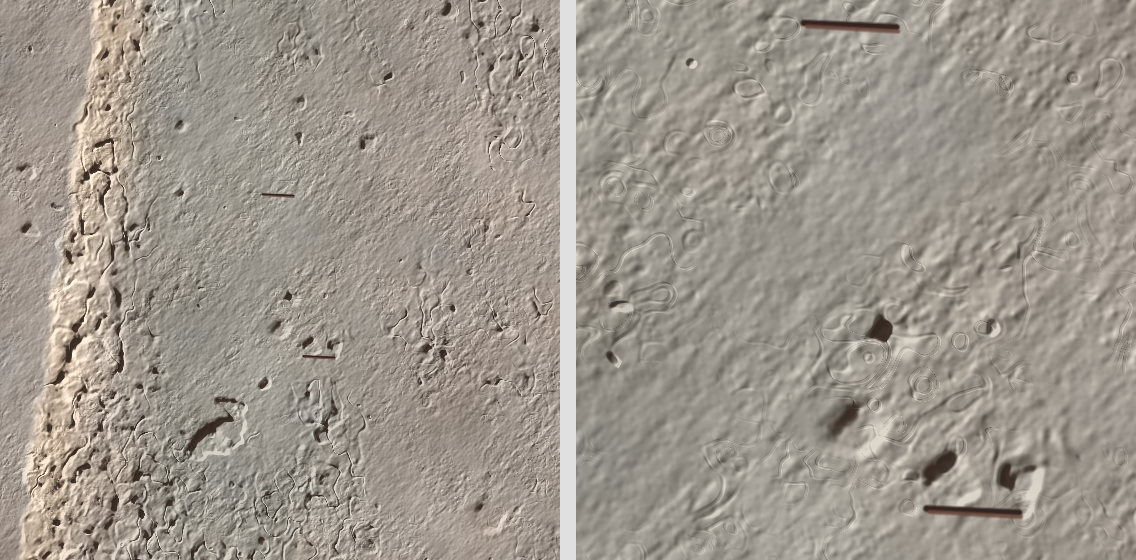
Left, the full canvas; right, a detail of the centre.
Give the GLSL for this texture, as a Shadertoy shader.

```glsl
vec2 hash2(vec2 c) {
    vec3 q = fract(c.xyx * vec3(.1031, .1030, .0973));
    q += dot(q, q.yzx + 33.33);
    return fract((q.xx + q.yz) * q.zy);
}

// Cellular noise: one soft bump or dent per cell
float lumps(vec2 p) {
    float sum = 0.;
    for (int y = -1; y <= 1; y++)
    for (int x = -1; x <= 1; x++) {
        vec2 cell = floor(p) + vec2(x, y);
        vec2 d = p - cell - hash2(cell);
        sum += (hash2(cell + 57.).x * 2. - 1.) * exp(-5. * dot(d, d));
    }
    return sum;
}

// Sharp winding grooves along the zero lines of the noise
float grooves(vec2 p, float width) {
    return 1. - smoothstep(0., width, abs(lumps(p) + .04));
}

// Scattered round holes, a share of the cells holding one
float pits(vec2 p, float share) {
    float depth = 0.;
    for (int y = -1; y <= 1; y++)
    for (int x = -1; x <= 1; x++) {
        vec2 cell = floor(p) + vec2(x, y);
        vec2 rnd = hash2(cell + 19.);
        float r = .1 + .16 * rnd.y;
        float d = length(p - cell - hash2(cell));
        depth = max(depth, step(rnd.x, share) * (1. - smoothstep(.4 * r, r, d)));
    }
    return depth;
}

float segment(vec2 p, vec2 a, vec2 b) {
    vec2 ab = b - a;
    return length(p - a - ab * clamp(dot(p - a, ab) / dot(ab, ab), 0., 1.));
}

// Broken plaster strip: x = lit left shoulder, y = coverage
vec2 strip(vec2 p) {
    float left = .03 + .145 * p.y + .006 * sin(p.y * 23.) + .004 * sin(p.y * 61. + 1.);
    float right = .265 + .015 * sin(p.y * 17. + 2.) + .01 * sin(p.y * 43.);
    float rise = smoothstep(left - .01, left + .012, p.x);
    float shoulder = rise * (1. - smoothstep(left + .03, left + .13, p.x));
    return vec2(shoulder, rise * (1. - smoothstep(right - .1, right + .05, p.x)));
}

// Rough patches, denser near the foot and in upright streaks
float patches(vec2 p) {
    float foot = (1. - smoothstep(0., .25, p.y)) * (1. - smoothstep(.6, .8, p.x));
    float streak = .22 * sin(p.x * 21. - 11.5 + .6 * sin(p.y * 7.));
    float n = lumps(p * vec2(8., 4.5) + 3.) + .6 * lumps(p * 17.) + streak + .4 * foot;
    return smoothstep(0., .65, n) * smoothstep(.17, .24, p.x);
}

float height(vec2 p) {
    vec2 warp = vec2(lumps(p * 48.), lumps(p * 48. + 9.3));
    vec2 q = p + .008 * warp;
    vec2 band = strip(q);
    float patchy = patches(p);
    float rough = .1 + .7 * band.y + .6 * patchy * (1. - band.y);

    // Slanted trowel grain, worn smooth in places
    vec2 slant = vec2(p.x + p.y, p.x - p.y) * .707;
    float worn = smoothstep(-.35, .4, lumps(p * 11. + 6.) + .6 * lumps(p * 29.));
    float grain = .22 * lumps(slant * vec2(42., 88.)) + .17 * lumps(slant * vec2(105., 190.))
                + .09 * lumps(p * 250.);
    float h = grain * mix(.5, 1.05, worn);
    h -= .13 * worn * grooves(slant * vec2(22., 42.) + 2. * warp, .07);

    // Crumbled lumps, split by deep grooves that follow the strip
    vec2 lean = vec2(q.x - .145 * q.y, q.y);
    h += rough * (.8 * lumps(q * vec2(56., 40.)) + .6 * lumps(q * vec2(105., 88.)));
    h += band.y * (1.1 + .7 * lumps(lean * vec2(33., 18.) + 5.));
    h -= .65 * band.y * grooves(lean * vec2(34., 17.) + 2., .12);
    h -= .45 * patchy * grooves(q * vec2(40., 28.) + 8., .1);

    // Holes from small to large, then one torn hollow
    h -= .5 * pits(q * 32., .03 + .14 * patchy);
    h -= .75 * pits(q * 14. + 4., .09);
    h -= .85 * pits(q * 7. + 2., .08);
    vec2 torn = p + .022 * warp + .006 * lumps(p * 90.);
    float gap = min(segment(torn, vec2(.35, .2), vec2(.41, .225)),
                    segment(torn, vec2(.4, .22), vec2(.415, .265)));
    h -= 1.3 * (1. - smoothstep(.014, .028, gap));
    h -= .9 * (1. - smoothstep(.006, .02, length(torn - vec2(.52, .47))));
    return h;
}

void mainImage(out vec4 fragColor, in vec2 fragCoord) {
    vec2 p = fragCoord / iResolution.y;
    vec2 toLight = vec2(-.8, .6);
    float h = height(p);
    float slope = h - height(p + toLight * .0022);
    float shade = smoothstep(.42, .85, height(p + toLight * .012) - h);
    vec2 band = strip(p);

    // Greyer middle, rosier sides, cloudy stains, pale strip
    float middle = smoothstep(.18, .32, p.x) * (1. - smoothstep(.45, .85, p.x));
    vec3 plaster = mix(vec3(.63, .587, .55), vec3(.6, .582, .547), middle);
    plaster += .045 * lumps(p * 5.) + .035 * lumps(p * vec2(14., 10.)) + .025 * lumps(p * 34.);
    plaster += vec3(.01, 0., -.008) * lumps(p * 9. + 7.) - .01 * patches(p);
    plaster += vec3(.09, .065, .035) * band.x + vec3(.03, .025, .015) * band.y;

    vec3 color = plaster + vec3(1.05, 1.04, 1.01) * clamp(slope, -.3, .23);
    color = mix(color, vec3(.19, .14, .11), .9 * shade);

    // Two rusty staples, each with a thin shadow
    for (int i = 0; i < 2; i++) {
        vec2 s = p - mix(vec2(.498, .65), vec2(.571, .361), float(i));
        float wire = segment(s, vec2(-.027, .001), vec2(.027, -.002));
        float shadow = segment(s, vec2(-.029, .003), vec2(.026, .0005));
        color = mix(color, vec3(.2, .14, .12), 1. - smoothstep(.0008, .003, shadow));
        color = mix(color, vec3(.42, .28, .23), .8 - .8 * smoothstep(.0003, .0022, wire));
    }
    fragColor = vec4(clamp(color, 0., 1.), 1.);
}
```
